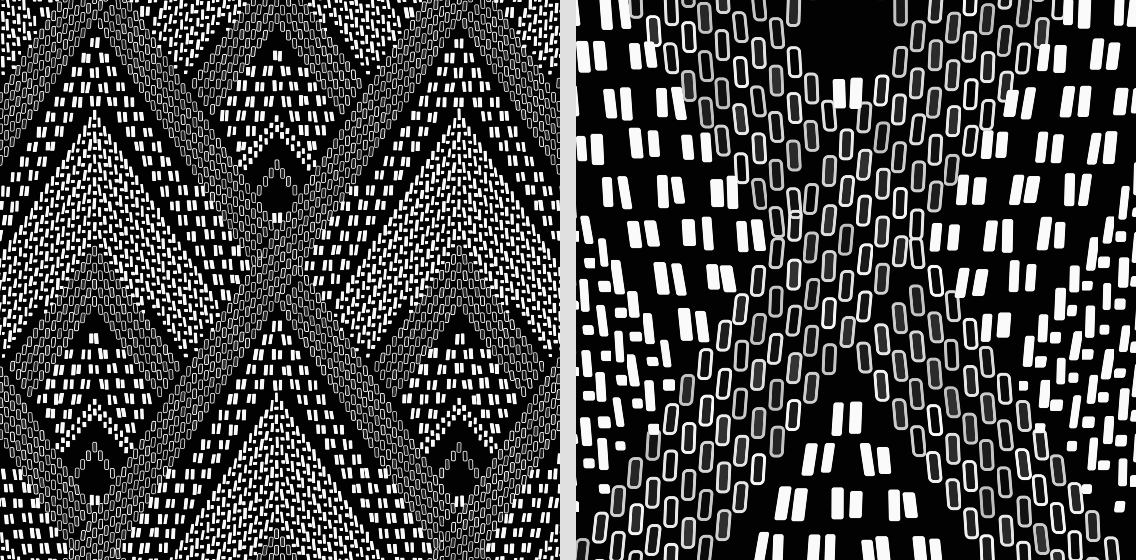
Left: the whole. Right: its middle third, enlarged.
This pattern is drawn by a Shadertoy shader. Its source:

```glsl
const vec2 HALF_DIAMOND = vec2(0.3255, 0.505);
const vec2 TOP_CROSSING = vec2(0.169, -0.03);
const float SLOPE = 1.55;
const float BAND = 0.07;
const float PILL_STEP = 0.0105;
const float DASH_STEP = 0.0095;
const vec3 GROUND = vec3(0.008);
const vec3 CHALK = vec3(0.98);

struct Mark { vec2 center; vec2 id; };

float hash21(vec2 p) {
    vec3 q = fract(vec3(p.xyx) * 0.1031);
    q += dot(q, q.yzx + 33.33);
    return fract((q.x + q.y) * q.z);
}

vec2 jitter(vec2 id) {
    return vec2(hash21(id + 3.7), hash21(id + 19.1)) - 0.5;
}

vec2 lean(vec2 p, float amount) {
    return vec2(p.x - amount * p.y, p.y);
}

float roundBox(vec2 p, vec2 halfSize, float radius) {
    vec2 q = abs(p) - halfSize + radius;
    return length(max(q, 0.0)) + min(max(q.x, q.y), 0.0) - radius;
}

float ink(float d, float aa) {
    return 1.0 - smoothstep(-aa, aa, d);
}

// Hand-drawn strokes
float dash(vec2 p, vec2 halfSize, vec2 id, float aa) {
    p = lean(p + 0.0018 * jitter(id), 0.16 * jitter(id + 7.0).x);
    halfSize *= 1.0 + 0.3 * jitter(id + 11.0);
    return ink(roundBox(p, halfSize, 0.0015), aa);
}

float dashPair(vec2 p, vec2 id, float aa) {
    vec2 size = vec2(0.0034, 0.0088), gap = vec2(0.0049, 0.0);
    p += 0.003 * jitter(id + 5.0);
    return max(dash(p - gap, size, id, aa), dash(p + gap, size, id + 0.5, aa));
}

float pill(vec2 p, vec2 id, float aa) {
    p = lean(p + 0.0013 * jitter(id), 0.08 * jitter(id + 7.0).x);
    float d = roundBox(p, vec2(0.0042, 0.0094), 0.0032);
    float outline = ink(abs(d + 0.0008) - 0.0009, aa) * mix(0.75, 1.0, hash21(id));
    return max(outline, ink(d, aa) * 0.2 * hash21(id + 2.0));
}

// Upright marks arranged in slanted or folded rows
Mark slantedMark(vec2 p, vec2 pitch, float slope, float start, bool folded) {
    float column = round(p.x / pitch.x), x = column * pitch.x;
    float top = start + slope * (folded ? abs(x) : x);
    float row = floor((p.y - top) / pitch.y);
    return Mark(vec2(x, top + (row + 0.5) * pitch.y), vec2(column, row));
}

Mark brickMark(vec2 p, vec2 spacing) {
    float row = round(p.y / spacing.y);
    float shift = 0.5 * mod(row, 2.0);
    float column = round(p.x / spacing.x - shift);
    return Mark(vec2(column + shift, row) * spacing, vec2(column, row));
}

bool rowWithin(Mark m, float count) {
    return m.id.y >= 0.0 && m.id.y < count;
}

// Lattice bands
float bandDistance(vec2 p, float slope) {
    float t = p.y - slope * p.x, period = 2.0 * HALF_DIAMOND.y;
    return abs(t - period * round(t / period));
}

float band(vec2 p, float slope, bool under, float aa) {
    float x = PILL_STEP * round(p.x / PILL_STEP), period = 2.0 * HALF_DIAMOND.y;
    float line = round((p.y - slope * x) / period);
    Mark m = slantedMark(p, vec2(PILL_STEP, 0.028), slope, line * period - BAND, false);
    bool shown = rowWithin(m, 5.0);
    if (under) shown = shown && bandDistance(m.center, -slope) > BAND;
    vec2 q = lean(p - m.center, 0.08 * sign(slope));
    return shown ? pill(q, m.id + 31.0 * line + slope * 50.0, aa) : 0.0;
}

bool clearOfBands(vec2 c, float margin) {
    return min(bandDistance(c, SLOPE), bandDistance(c, -SLOPE)) > BAND + margin;
}

float depth(vec2 p, float slope) {
    return p.y - slope * abs(p.x);
}

// Diamond filling, measured downward from its top crossing
float filling(vec2 p, vec2 seed, float aa) {
    float tone = 0.0;

    // Paired dashes in two zones
    Mark m = brickMark(p, vec2(0.0315, 0.0265));
    bool outer = depth(m.center, SLOPE) < 0.214;
    bool inner = depth(m.center, 1.4) > 0.595 && depth(m.center, 1.2) < 0.732;
    vec2 q = lean(p - m.center, 0.1 * sign(m.center.x));
    if ((outer || inner) && clearOfBands(m.center, 0.008))
        tone = dashPair(q, m.id + seed, aa);

    // Chevrons alternating dashes and dots
    m = slantedMark(p, vec2(DASH_STEP, 0.04), SLOPE, 0.222, true);
    if (m.id.y >= 0.0 && depth(m.center, 1.4) < 0.455 && clearOfBands(m.center, 0.008)) {
        q = lean(p - m.center, 0.1 * sign(m.center.x));
        tone = max(tone, dash(q + vec2(0.0, 0.0075), vec2(0.0028, 0.0092), m.id + seed, aa));
        tone = max(tone, dash(q - vec2(0.0, 0.0125), vec2(0.0034, 0.0031), m.id + seed + 0.5, aa));
    }

    // Outlined chevron and the small one in the dark core
    m = slantedMark(p, vec2(PILL_STEP, 0.03), 1.4, 0.463, true);
    q = lean(p - m.center, 0.08 * sign(m.center.x));
    if (rowWithin(m, 4.0) && clearOfBands(m.center, 0.003))
        tone = max(tone, pill(q, m.id + seed, aa));
    m = slantedMark(p, vec2(PILL_STEP, 0.028), 1.45, 0.815, true);
    if (rowWithin(m, 1.0) && clearOfBands(m.center, 0.003))
        tone = max(tone, pill(p - m.center, m.id + seed + 9.0, aa));

    // Dotted roof and foot of the core
    m = slantedMark(p, vec2(DASH_STEP, 0.018), 1.2, 0.738, true);
    if (rowWithin(m, 2.0) && clearOfBands(m.center, 0.005))
        tone = max(tone, dash(p - m.center, vec2(0.0031, 0.0055), m.id + seed, aa));
    return max(tone, dashPair(p - vec2(0.0, 0.924), seed, aa));
}

void mainImage(out vec4 fragColor, in vec2 fragCoord) {
    vec2 uv = fragCoord / iResolution.xy;
    float aa = 0.55 / iResolution.y;
    vec2 p = vec2(uv.x, 1.0 - uv.y) - TOP_CROSSING;

    // Nearest diamond of the half-drop lattice
    vec2 g = (p - vec2(0.0, HALF_DIAMOND.y)) / HALF_DIAMOND;
    vec2 k = round(0.5 * vec2(g.x + g.y, g.x - g.y));
    vec2 cell = vec2(k.x + k.y, k.x - k.y);

    float tone = filling(p - cell * HALF_DIAMOND, cell * 37.0 + 120.0, aa);
    tone = max(tone, band(p, SLOPE, true, aa));
    tone = max(tone, band(p, -SLOPE, false, aa));
    fragColor = vec4(mix(GROUND, CHALK, tone), 1.0);
}
```
